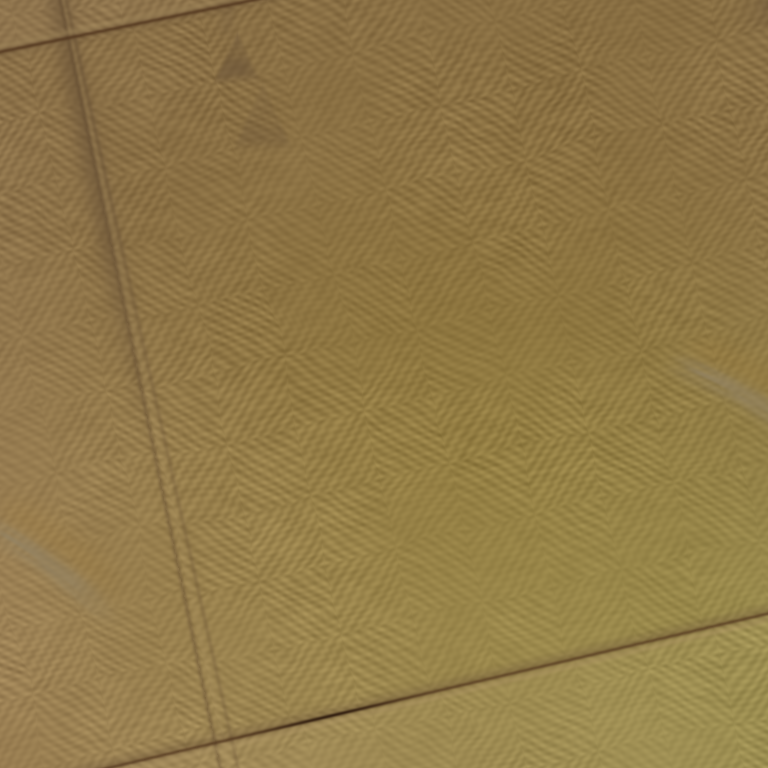
Write a three.js fragment shader that draws this texture.

```glsl
// Worn ochre floor panels embossed with concentric diamonds, with tilted seams, scuffs and stains.
varying vec2 vUv;

const float TAU = 6.2831853;

// Diamond emboss
const float CELL = 0.130;
const float CELL_ANGLE = -0.56;
const vec2 CELL_ORIGIN = vec2(0.456, 0.557);
const float RINGS_PER_CELL = 11.0;
const float RELIEF = 0.028;
const float BEAD = 0.36;
const float GRAIN = 0.032;
const vec2 LIGHT_STEP = vec2(-0.0004, 0.0041);

// Seams: a point on each line and its slope
const vec2 TOP_CORNER = vec2(0.0885, 0.9505);
const vec2 LOW_CORNER = vec2(0.280, 0.0326);
const float TOP_SLOPE = 0.205;
const float LOW_SLOPE = 0.234;
const float SEAM_WIDTH = 0.0026;

// Colours
const vec3 TOP_LEFT = vec3(0.550, 0.445, 0.288);
const vec3 TOP_RIGHT = vec3(0.538, 0.437, 0.270);
const vec3 LOW_LEFT = vec3(0.608, 0.500, 0.328);
const vec3 LOW_RIGHT = vec3(0.605, 0.550, 0.310);
const vec3 CENTRE_TINT = vec3(-0.004, -0.001, -0.042);
const vec3 SEAM_DARK = vec3(0.310, 0.200, 0.110);
const vec3 SEAM_SIDE = vec3(0.390, 0.300, 0.195);
const vec3 SEAM_LIGHT = vec3(0.680, 0.580, 0.390);
const vec3 SCUFF = vec3(0.575, 0.515, 0.395);
const vec3 SCUFF_GLOW = vec3(0.610, 0.480, 0.240);
const vec3 STAIN = vec3(0.420, 0.330, 0.220);

float hash(vec2 p) {
  vec3 q = fract(vec3(p.xyx) * 0.1031);
  q += dot(q, q.yzx + 33.33);
  return fract((q.x + q.y) * q.z);
}

float noise(vec2 p) {
  vec2 i = floor(p), f = fract(p);
  f = f * f * (3.0 - 2.0 * f);
  return mix(mix(hash(i), hash(i + vec2(1.0, 0.0)), f.x),
             mix(hash(i + vec2(0.0, 1.0)), hash(i + vec2(1.0, 1.0)), f.x), f.y);
}

float fbm(vec2 p) {
  float sum = 0.0, amp = 0.5;
  for (int i = 0; i < 4; i++) {
    sum += amp * noise(p);
    p = p * 2.03 + 17.1;
    amp *= 0.5;
  }
  return sum / 0.9375;
}

// Soft stripe centred on zero
float band(float d, float w) { return exp(-d * d / (w * w)); }

// Signed height above a sloping seam
float seamHeight(vec2 p, vec2 corner, float slope) {
  return (p.y - corner.y - slope * (p.x - corner.x)) / sqrt(1.0 + slope * slope);
}

// Concentric squares on a tilted, slightly warped lattice, broken into beads
float diamonds(vec2 p) {
  float c = cos(CELL_ANGLE), s = sin(CELL_ANGLE);
  p += 0.012 * (vec2(noise(p * 9.0), noise(p * 9.0 + 40.0)) - 0.5);
  p += 0.004 * (vec2(noise(p * 42.0), noise(p * 42.0 + 70.0)) - 0.5);
  vec2 q = mat2(c, -s, s, c) * (p - CELL_ORIGIN) / CELL;
  vec2 a = abs(fract(q + 0.5) - 0.5);
  float ring = cos(TAU * RINGS_PER_CELL * max(a.x, a.y));
  float bead = cos(TAU * RINGS_PER_CELL * min(a.x, a.y));
  return ring * (1.0 - BEAD + BEAD * bead);
}

// Soft triangle that widens downward from its apex
float wedge(vec2 p, vec2 apex, float h, float w) {
  float f = (apex.y - p.y) / h;
  float inside = smoothstep(-0.005, 0.005, w * f - abs(p.x - apex.x));
  return inside * (1.0 - smoothstep(0.8, 1.1, f));
}

// Scuff mark with a warm halo along its upper side
vec3 scuff(vec3 col, vec2 p, vec2 a, vec2 b) {
  vec2 ab = b - a, n = normalize(vec2(-ab.y, ab.x));
  float t = dot(p - a, ab) / dot(ab, ab);
  float d = dot(p - a, n) + 0.03 * t * (t - 1.0);
  float ends = smoothstep(-0.1, 0.2, t) * (1.0 - smoothstep(0.6, 1.1, t));
  float streak = 0.4 + 0.6 * noise(vec2(t * 6.0, d * 180.0));
  col = mix(col, SCUFF_GLOW, 0.25 * ends * band(d - 0.030, 0.025));
  return mix(col, SCUFF, 0.8 * ends * streak * band(d, 0.014));
}

void main() {
  vec2 p = vUv;
  float top = seamHeight(p, TOP_CORNER, TOP_SLOPE);
  float low = seamHeight(p, LOW_CORNER, LOW_SLOPE);
  float lean = (LOW_CORNER.x - TOP_CORNER.x) / (LOW_CORNER.y - TOP_CORNER.y);
  float side = p.x - TOP_CORNER.x - lean * (p.y - TOP_CORNER.y);
  vec2 panel = vec2(step(0.0, side), step(0.0, top) - step(low, 0.0));

  // Base gradient and mottling
  vec3 col = mix(mix(LOW_LEFT, LOW_RIGHT, p.x), mix(TOP_LEFT, TOP_RIGHT, p.x), smoothstep(0.05, 0.85, p.y));
  col += CENTRE_TINT * band(length(p - vec2(0.6, 0.48)), 0.42);
  col += 0.034 * (fbm(p * 5.0) - 0.5) + vec3(0.015, 0.015, 0.02) * abs(panel.y);

  // Relief lit from above, unevenly worn, with short sloping grain
  vec2 shift = 0.05 * vec2(1.0 - panel.x, panel.y);
  vec2 r = p + shift;
  float lit = diamonds(r) - diamonds(r + LIGHT_STEP);
  float wear = 0.65 + 0.65 * smoothstep(0.25, 0.75, fbm(p * 7.0 + 9.0));
  float grain = noise(vec2(p.x + 0.4 * p.y, p.y - 0.1 * p.x) * vec2(60.0, 130.0)) - 0.5;
  col += (RELIEF * lit + GRAIN * grain) * wear * vec3(1.0, 0.95, 0.75);

  // Stains and scuffs
  float stain = 0.60 * wedge(p, vec2(0.309, 0.955), 0.062, 0.030) + 0.35 * wedge(p, vec2(0.342, 0.890), 0.085, 0.038);
  stain += 0.3 * band(p.x - 0.295, 0.010) * smoothstep(0.94, 0.98, p.y);
  stain += 0.5 * band(length(p - vec2(1.01, 0.99)), 0.035);
  col = mix(col, STAIN, stain * (0.4 + 0.8 * noise(p * 45.0)));
  col = scuff(col, p, vec2(-0.02, 0.318), vec2(0.145, 0.195));
  col = scuff(col, p, vec2(0.880, 0.527), vec2(1.05, 0.430));

  // Leaning double seam with a shadow on its upper left
  float gap = mix(0.023, 0.008, p.y);
  float fade = 0.65 + 0.35 * smoothstep(0.6, 0.9, p.y);
  col = mix(col, STAIN, 0.50 * band(side + 0.004, 0.016) * smoothstep(0.35, 0.75, p.y));
  col = mix(col, SEAM_LIGHT, 0.22 * band(side - 0.5 * gap, 0.005));
  col = mix(col, SEAM_SIDE, fade * (0.60 * band(side, 0.0034) + 0.40 * band(side - gap, 0.0034)));

  // Cross seams: pale lip beside a dark groove
  float groove = 0.65 + 0.35 * band(p.x - 0.43, 0.09);
  col = mix(col, SEAM_LIGHT, 0.38 * (band(top - 0.007, 0.004) + band(low + 0.008, 0.004)));
  col = mix(col, STAIN, 0.30 * (band(top, 0.008) + band(low - 0.004, 0.008)));
  col = mix(col, SEAM_DARK, 0.70 * band(top, SEAM_WIDTH));
  col = mix(col, SEAM_DARK * (1.6 - 0.9 * groove), groove * band(low, SEAM_WIDTH));

  gl_FragColor = vec4(clamp(col, 0.0, 1.0), 1.0);
}
```
